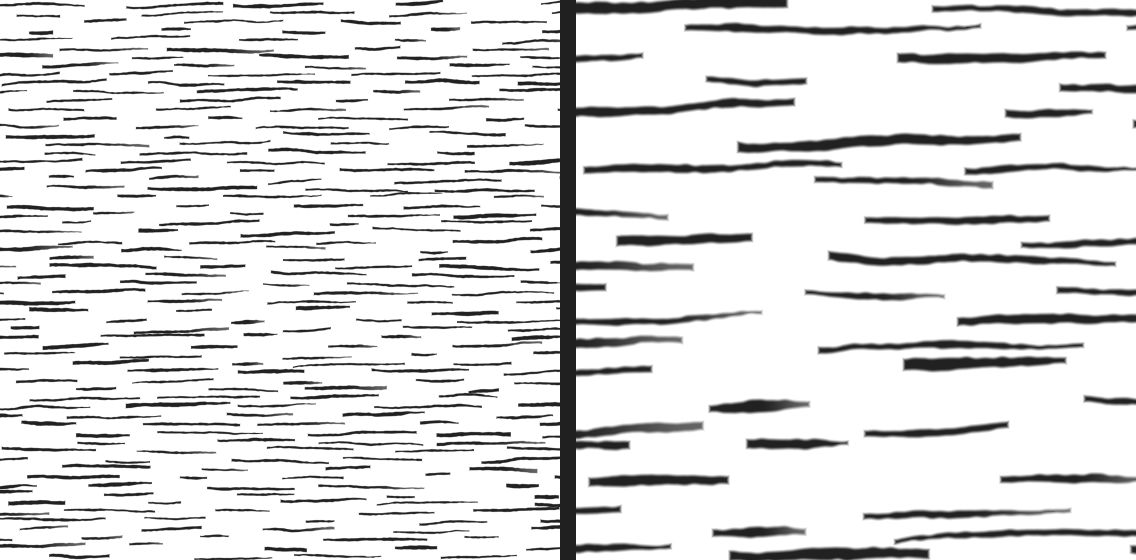
Left, the full canvas; right, a detail of the centre.
Give the GLSL for this pattern, as a Shadertoy shader.

```glsl
float hash(vec2 p) {
    return fract(sin(dot(p, vec2(127.1, 311.7))) * 43758.5453);
}

// Smooth one-dimensional noise, a separate track for each seed
float noise(float x, float seed) {
    float i = floor(x), f = fract(x);
    f = f * f * (3.0 - 2.0 * f);
    return mix(hash(vec2(i, seed)), hash(vec2(i + 1.0, seed)), f);
}

// Ink coverage of the brush stroke that belongs to one cell
float stroke(vec2 uv, vec2 cell, vec2 cellSize, float shift, float soft) {
    float seed = 90.0 * hash(cell + 3.7);
    vec2 jitter = vec2(hash(cell + 11.3), hash(cell + 27.9)) - 0.5;
    vec2 center = (cell + 0.5 + vec2(shift, 0.0)) * cellSize + jitter * vec2(0.06, 0.009);
    vec2 p = uv - center;

    float halfLength = mix(0.021, 0.1, hash(cell + 41.1));
    float along = p.x / halfLength;

    // Slight tilt and hand wobble of the centre line
    p.y -= p.x * mix(-0.022, 0.045, hash(cell + 53.3));
    p.y -= (noise(p.x * 19.0 + 40.0, seed) - 0.5) * 0.005;
    p.y -= (noise(p.x * 70.0 + 90.0, seed) - 0.5) * 0.0012;

    // Pressure, ragged edges and thinning ends
    float weight = hash(cell + 67.7);
    float halfWidth = mix(0.0018, 0.0035, weight * weight);
    halfWidth *= mix(0.8, 1.2, noise(p.x * 35.0 + 60.0, seed + 5.0));
    halfWidth *= 1.0 - 0.65 * hash(cell + 71.9) * smoothstep(0.2, 1.0, along);
    halfWidth *= 1.0 - 0.35 * hash(cell + 83.1) * smoothstep(0.4, 1.0, -along);
    halfWidth += (noise(p.x * 190.0 + 80.0, seed + sign(p.y)) - 0.5) * 0.0009;

    float inside = min(halfWidth - abs(p.y), halfLength - abs(p.x));
    float fade = 1.0 - 0.3 * step(0.75, hash(cell + 97.3)) * smoothstep(0.0, 1.0, along);
    return smoothstep(-soft, soft, inside) * fade;
}

void mainImage(out vec4 fragColor, in vec2 fragCoord) {
    vec2 uv = fragCoord / iResolution.y;
    vec2 cellSize = vec2(0.234, 1.0 / 64.0);
    float soft = max(0.0014, 0.7 / iResolution.y);
    float row = floor(uv.y / cellSize.y);
    float ink = 0.0;

    // Staggered rows: gather the strokes of the neighbouring cells
    for (float j = -1.0; j <= 1.0; j++) {
        float r = row + j;
        float shift = 0.5 * mod(r, 2.0) + 0.25 * sin(r * 0.9) + 0.2 * hash(vec2(r, 5.0));
        float column = floor(uv.x / cellSize.x - shift);
        for (float i = -1.0; i <= 1.0; i++) {
            ink = max(ink, stroke(uv, vec2(column + i, r), cellSize, shift, soft));
        }
    }

    vec3 paper = vec3(1.0), inkColor = vec3(0.13);
    fragColor = vec4(mix(paper, inkColor, ink), 1.0);
}
```
